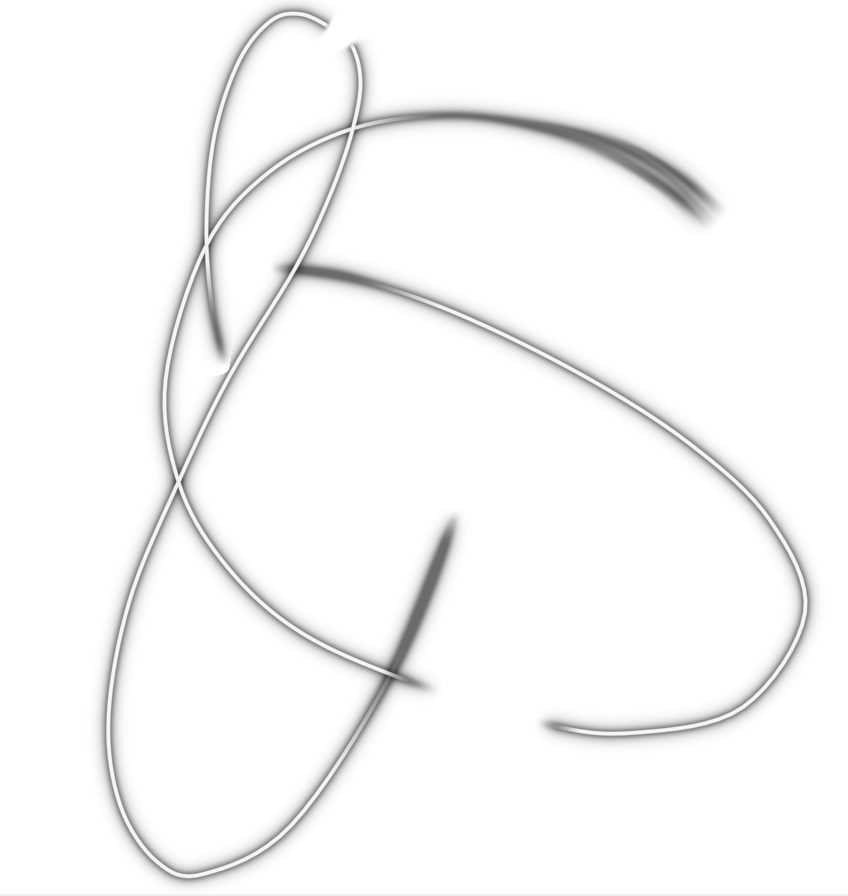
A Shadertoy shader for this background:

```glsl
const float HEIGHT = 768.0;   // design units from top to bottom
const int KNOTS = 23;
const int STEPS = 8;

// Knots of the two ribbons, y measured downwards
const vec2 LOOP_PATH[KNOTS] = vec2[](
    vec2(193, 315), vec2(181, 258), vec2(177, 190), vec2(184, 115), vec2(205, 52),
    vec2(232, 18), vec2(257, 12), vec2(282, 23), vec2(301, 38), vec2(309, 70),
    vec2(302, 112), vec2(283, 167), vec2(253, 230), vec2(197, 322), vec2(153, 413),
    vec2(111, 515), vec2(93, 615), vec2(103, 690), vec2(135, 739), vec2(175, 749),
    vec2(250, 707), vec2(335, 578), vec2(393, 435));
const vec2 SWEEP_PATH[KNOTS] = vec2[](
    vec2(617, 193), vec2(575, 155), vec2(525, 127), vec2(460, 108), vec2(385, 99),
    vec2(303, 110), vec2(230, 148), vec2(176, 212), vec2(142, 325), vec2(153, 413),
    vec2(190, 480), vec2(250, 537), vec2(335, 578), vec2(465, 620), vec2(545, 628),
    vec2(637, 606), vec2(690, 525), vec2(660, 446), vec2(592, 381), vec2(500, 322),
    vec2(390, 268), vec2(300, 238), vec2(230, 229));

vec2 spline(vec2 a, vec2 b, vec2 c, vec2 d, float t) {
    return b + 0.5 * t * (c - a + t * (2.0 * a - 5.0 * b + 4.0 * c - d
             + t * (3.0 * (b - c) + d - a)));
}

// Nearest point of a ribbon: distance, position along it, signed offset
vec3 nearestOnPath(vec2 p, vec2 path[KNOTS]) {
    vec3 nearest = vec3(1e5, 0.0, 0.0);
    for (int i = 0; i < KNOTS - 1; i++) {
        vec2 a = path[max(i - 1, 0)], b = path[i];
        vec2 c = path[i + 1], d = path[min(i + 2, KNOTS - 1)];
        vec2 start = b;
        for (int j = 1; j <= STEPS; j++) {
            vec2 end = spline(a, b, c, d, float(j) / float(STEPS));
            vec2 along = end - start, offset = p - start;
            float h = clamp(dot(offset, along) / dot(along, along), 0.0, 1.0);
            float dist = length(offset - along * h);
            if (dist < nearest.x) {
                float side = sign(along.x * offset.y - along.y * offset.x);
                nearest = vec3(dist, float(i) + (float(j - 1) + h) / float(STEPS), side * dist);
            }
            start = end;
        }
    }
    return nearest;
}

float fadeIn(float t, float a, float b) { return smoothstep(a, b, t); }
float fadeOut(float t, float a, float b) { return 1.0 - smoothstep(a, b, t); }

// Dark body with a broad soft halo
float inkAmount(float dist, float halfWidth) {
    float outside = max(dist - halfWidth, 0.0);
    float halo = outside / 9.0, body = outside / 4.2;
    return 0.20 * exp(-halo * halo) + 0.38 * exp(-body * body);
}

float coreAmount(float dist) { return 1.0 - smoothstep(0.9, 2.5, dist); }

// Each ribbon returns its ink and its bright core
vec2 loopRibbon(vec3 near) {
    float t = near.y;
    float gap = max(fadeOut(t, 6.85, 7.05), fadeIn(t, 7.9, 8.15));
    float strength = gap * fadeIn(t, 0.0, 0.5) * fadeOut(t, 21.7, 22.0);
    float halfWidth = 2.6 * fadeIn(t, 20.5, 21.4) * fadeOut(t, 21.5, 22.0);
    float core = gap * fadeIn(t, 0.6, 1.6) * fadeOut(t, 20.3, 21.2);
    return vec2(inkAmount(near.x, halfWidth) * strength, coreAmount(near.x) * core);
}

vec2 sweepRibbon(vec3 near) {
    float t = near.y;
    float gap = max(fadeOut(t, 12.1, 12.36), fadeIn(t, 12.93, 13.15));
    float strength = gap * fadeIn(t, 0.0, 0.8) * fadeOut(t, 21.5, 22.0);
    float smear = fadeOut(t, 0.8, 3.8);
    float halfWidth = 9.0 * smear + 1.5 * fadeIn(t, 20.5, 21.2) * fadeOut(t, 21.3, 22.0);
    float streaks = sin(near.z * 0.42 + t * 1.7) + 0.5 * sin(near.z * 0.9 - t * 2.3);
    strength *= 1.0 - smear * (0.14 + 0.12 * streaks);
    float core = fadeIn(t, 4.0, 5.2) * fadeOut(t, 20.0, 21.0)
               * max(fadeOut(t, 11.9, 12.2), fadeIn(t, 13.0, 13.4));
    return vec2(inkAmount(near.x, halfWidth) * strength, coreAmount(near.x) * core);
}

void mainImage(out vec4 fragColor, in vec2 fragCoord) {
    vec2 p = fragCoord / iResolution.y * HEIGHT;
    float fromBottom = p.y;
    p.y = HEIGHT - p.y;

    vec2 loopTone = loopRibbon(nearestOnPath(p, LOOP_PATH));
    vec2 sweepTone = sweepRibbon(nearestOnPath(p, SWEEP_PATH));

    // Inks multiply; bright cores shine through the crossings
    float light = (1.0 - loopTone.x) * (1.0 - sweepTone.x);
    light = mix(light, 1.0, 0.94 * max(loopTone.y, sweepTone.y));

    // Pale rule along the lower border
    light *= 1.0 - 0.06 * (1.0 - smoothstep(1.0, 2.4, fromBottom));
    fragColor = vec4(vec3(light), 1.0);
}
```
